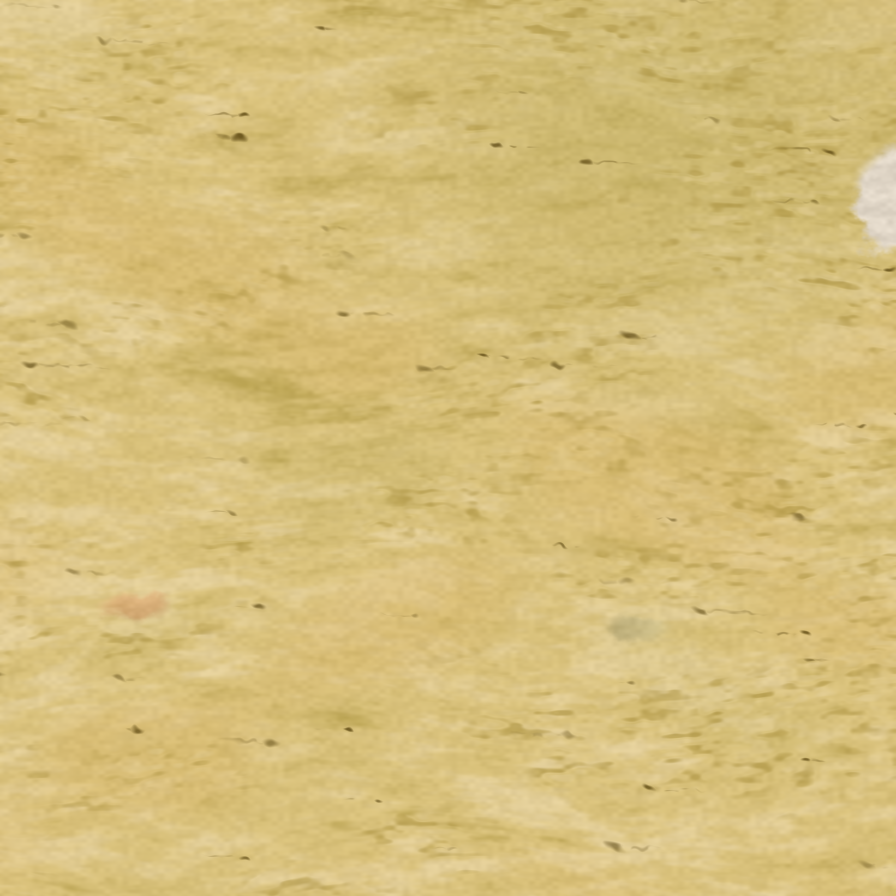
This texture is drawn by a Shadertoy shader. Its source:

```glsl
const vec3 OLIVE = vec3(0.735, 0.645, 0.325);
const vec3 SAND = vec3(0.850, 0.757, 0.482);
const vec3 PALE = vec3(0.895, 0.815, 0.605);
const vec3 OCHRE = vec3(0.845, 0.720, 0.425);
const vec3 MOSS = vec3(0.775, 0.705, 0.415);
const vec3 SCRATCH = vec3(0.66, 0.56, 0.23);
const vec3 FLECK = vec3(0.34, 0.26, 0.05);
const vec3 CORAL = vec3(0.83, 0.63, 0.42);
const vec3 STONE = vec3(0.74, 0.69, 0.49);
const vec3 SHELL = vec3(0.88, 0.84, 0.78);

const vec2 BROAD_SCALE = vec2(3.0, 6.0);
const vec2 STREAK_SCALE = vec2(13.0, 46.0);
const vec2 FIBRE_SCALE = vec2(48.0, 150.0);
const vec2 FLECK_GRID = vec2(9.0, 15.0);
const float FLECK_CHANCE = 0.30;
const float GRAIN = 0.045;

float hash(vec2 p) {
    vec3 q = fract(vec3(p.xyx) * 0.1031);
    q += dot(q, q.yzx + 33.33);
    return fract((q.x + q.y) * q.z);
}

float noise(vec2 p) {
    vec2 i = floor(p), f = fract(p);
    f = f * f * (3.0 - 2.0 * f);
    return mix(mix(hash(i), hash(i + vec2(1, 0)), f.x),
               mix(hash(i + vec2(0, 1)), hash(i + vec2(1, 1)), f.x), f.y);
}

float fbm(vec2 p) {
    float sum = 0.0, amp = 0.5;
    for (int i = 0; i < 4; i++) {
        sum += amp * noise(p);
        p = mat2(1.9, 0.25, -0.25, 1.9) * p + 17.3;
        amp *= 0.55;
    }
    return sum / 1.01;
}

// Layered sines with a domain warp, roughly -1 to 1
float drift(vec2 p) {
    float sum = 0.0;
    for (int i = 0; i < 4; i++) {
        float k = float(i);
        p += 0.35 * sin(p.yx * 1.3 + k * 2.1);
        sum += sin(p.x * (1.0 + 0.4 * k) + 1.7 * k) * sin(p.y * (1.2 + 0.5 * k) + k);
    }
    return sum * 0.4;
}

// Soft-edged ellipse: 1 at the centre, 0 at the rim
float blob(vec2 p, vec2 radius, float softness) {
    return 1.0 - smoothstep(1.0 - softness, 1.0 + 0.3 * softness, length(p / radius));
}

// Cellular scatter: x = dark seeds with broken tails, y = pale sheen below
vec2 flecks(vec2 uv) {
    vec2 home = floor(uv * FLECK_GRID), result = vec2(0.0);
    float broken = smoothstep(0.3, 0.7, noise(uv * vec2(110.0, 190.0)));
    vec2 ragged = 0.005 * (vec2(noise(uv * 120.0), noise(uv * 120.0 + 50.0)) - 0.5);
    for (int j = -1; j <= 1; j++)
    for (int i = -1; i <= 1; i++) {
        vec2 cell = home + vec2(i, j);
        if (hash(cell + 71.0) > FLECK_CHANCE) continue;
        vec2 centre = (cell + vec2(hash(cell + 5.0), hash(cell + 29.0))) / FLECK_GRID;
        float size = mix(0.55, 1.1, hash(cell + 43.0));
        vec2 d = (uv - centre + ragged) / size;
        float slope = mix(0.05, 0.35, hash(cell + 19.0));
        float seed = blob(d + vec2(0.0, slope * d.x), vec2(0.010, 0.0042), 0.8);
        float side = hash(cell + 97.0) < 0.5 ? 1.0 : -1.0;
        float reach = mix(0.012, 0.045, hash(cell + 61.0));
        vec2 t = vec2(d.x * side - reach, d.y + 0.05 * d.x);
        float tail = blob(t, vec2(reach, 0.0026), 0.9) * broken;
        float strength = mix(0.25, 1.0, hash(cell + 13.0));
        result.x = max(result.x, strength * max(seed, 0.5 * tail));
        result.y = max(result.y, blob(d + vec2(0.0, 0.011), vec2(0.045, 0.012), 1.0));
    }
    return result;
}

void mainImage(out vec4 fragColor, in vec2 fragCoord) {
    vec2 uv = fragCoord / iResolution.xy;
    vec2 p = uv + vec2(0.0, 0.010 * sin(uv.x * 9.0 + 2.0 * sin(uv.y * 7.0)));
    p.y += 0.012 * (noise(uv * vec2(9.0, 14.0)) - 0.5);

    // Sand streaks from broad to fine
    float broad = fbm(p * BROAD_SCALE) - 0.5;
    float streak = fbm(p * STREAK_SCALE + 40.0) - 0.5;
    float fibre = noise(p * FIBRE_SCALE + 90.0) - 0.5;
    float tone = 0.57 + 0.6 * broad + 0.95 * streak + 0.24 * fibre;
    vec3 col = mix(OLIVE, SAND, smoothstep(0.0, 0.54, tone));
    col = mix(col, PALE, smoothstep(0.52, 0.95, tone));

    // Wide tints: warm patches and a mossy upper right
    float tint = drift(uv * vec2(6.0, 9.0));
    col = mix(col, OCHRE, 0.45 * smoothstep(0.0, 0.8, tint));
    float moss = blob(uv - vec2(0.78, 0.86), vec2(0.40, 0.30), 0.9);
    moss = max(moss, 0.4 * smoothstep(0.3, 1.0, -tint));
    col = mix(col, MOSS, 0.6 * moss);
    col = mix(col, PALE, 0.5 * blob(p - vec2(0.70, 0.535), vec2(0.11, 0.022), 1.0));

    // Short broken scratches gathered in patches
    float dash = noise(p * vec2(40.0, 135.0) + 11.0) * 0.65 + noise(p * vec2(85.0, 190.0)) * 0.35;
    float patches = smoothstep(0.42, 0.68, fbm(uv * vec2(6.0, 14.0) + 60.0));
    col = mix(col, SCRATCH, 0.55 * smoothstep(0.56, 0.86, dash) * patches);
    col = mix(col, PALE, 0.4 * smoothstep(0.45, 0.18, dash) * patches);

    // Dark flecks
    vec2 fleck = flecks(uv);
    col = mix(col, PALE, 0.25 * fleck.y);
    col = mix(col, FLECK, 0.8 * fleck.x);

    // Two pebbles and a shell at the right edge
    float rough = 0.018 * (fbm(uv * vec2(45.0, 60.0)) - 0.5);
    vec2 a = uv - vec2(0.150, 0.323) + rough;
    vec2 b = uv - vec2(0.710, 0.298) + rough;
    col = mix(col, CORAL + 4.0 * a.y, 0.7 * blob(a, vec2(0.040, 0.018), 0.5));
    col = mix(col, STONE + 3.0 * b.x, 0.7 * blob(b, vec2(0.036, 0.018), 0.5));
    vec2 s = uv - vec2(1.005, 0.775) + 2.0 * rough;
    float ribs = 0.025 * sin(s.y * 190.0 + 20.0 * s.x);
    col = mix(col, SHELL + ribs, blob(s, vec2(0.055, 0.065), 0.25));

    // Soft grain
    col += GRAIN * (noise(uv * vec2(150.0, 210.0)) - 0.5);
    fragColor = vec4(clamp(col, 0.0, 1.0), 1.0);
}
```
